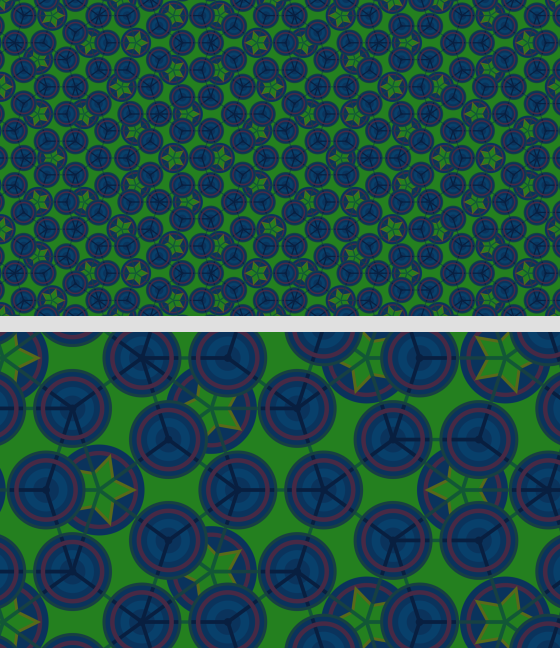
Top, the full canvas; bottom, a detail of the centre.
This pattern is drawn by a Shadertoy shader. Its source:

```glsl
// Penrose rhomb tiling with five-fold symmetry, built from a pentagrid.
// Inner vertices carry blue spoked wheels; the extreme vertices carry
// green five-armed stars inside a blue band.

const float GAMMA = 0.4;    // shared offset of the five line families
const float EDGE = 0.0905;  // rhomb edge, in canvas heights

vec2 axis(int j) {
    float a = radians(72.0) * float(j);
    return vec2(cos(a), sin(a));
}

float cross2(vec2 a, vec2 b) { return a.x * b.y - a.y * b.x; }

float line(float d, float halfWidth, float px) {
    return 1.0 - smoothstep(halfWidth - 0.5 * px, halfWidth + 0.5 * px, abs(d));
}

// Finds the rhomb around p: its lowest corner, two edges, index and local coordinates.
void findRhomb(vec2 p, out vec2 corner, out vec2 er, out vec2 es, out float index, out vec2 local) {
    corner = vec2(0.0); er = axis(0); es = axis(1); index = 4.0; local = vec2(0.5);
    for (int r = 0; r < 4; r++)
    for (int s = r + 1; s < 5; s++) {
        vec2 u = axis(r), v = axis(s);
        float det = cross2(u, v);
        vec2 nearest = round(vec2(dot(p, u), dot(p, v)) / 2.5 + GAMMA);
        for (int n = 0; n < 9; n++) {
            vec2 k = nearest + vec2(n % 3 - 1, n / 3 - 1);
            vec2 h = k - GAMMA;
            vec2 x = (h.x * vec2(v.y, -v.x) + h.y * vec2(-u.y, u.x)) / det;
            vec2 c = k.x * u + k.y * v;
            float sum = k.x + k.y;
            for (int j = 0; j < 5; j++) {
                if (j == r || j == s) continue;
                float m = ceil(dot(x, axis(j)) + GAMMA);
                c += m * axis(j);
                sum += m;
            }
            vec2 t = vec2(cross2(p - c, v), cross2(u, p - c)) / det;
            if (all(greaterThanEqual(t, vec2(0.0))) && all(lessThan(t, vec2(1.0)))) {
                corner = c; er = u; es = v; index = sum; local = t;
                return;
            }
        }
    }
}

// Star with straight arms between the edge directions, and the band around it.
vec3 drawStar(vec3 col, vec2 q, float px) {
    float r = length(q);
    float sector = radians(72.0);
    float a = abs(mod(atan(q.y, q.x), sector) - 0.5 * sector);
    float star = r * dot(vec2(cos(a), sin(a)), vec2(0.441, 0.897)) - 0.195;
    float ray = r * sin(0.5 * sector - a);

    vec3 band = vec3(0.04, 0.20, 0.36);
    band = mix(band, vec3(0.28, 0.16, 0.27), line(r - 0.43, 0.025, px));
    band = mix(band, vec3(0.09, 0.25, 0.26), line(ray, 0.02, px));
    vec3 leaf = mix(vec3(0.14, 0.50, 0.12), vec3(0.35, 0.41, 0.10), line(star, 0.035, px));
    leaf = mix(leaf, vec3(0.07, 0.34, 0.21), line(ray, 0.022, px));

    vec3 inside = mix(leaf, band, smoothstep(-0.5 * px, 0.5 * px, star));
    return mix(inside, col, smoothstep(0.53 - 0.5 * px, 0.53 + 0.5 * px, r));
}

// Blue disc with a purple ring, a small hub and dark spokes along the edges.
vec3 drawWheel(vec3 col, float r, float spoke, float px) {
    vec3 disc = mix(vec3(0.04, 0.20, 0.36), vec3(0.03, 0.25, 0.42), line(r - 0.2, 0.05, px));
    disc = mix(disc, vec3(0.03, 0.12, 0.25), line(spoke, 0.022, px));
    disc = mix(disc, vec3(0.28, 0.16, 0.27), line(r - 0.345, 0.026, px));
    disc = mix(disc, vec3(0.03, 0.12, 0.25), line(r, 0.045, px));
    disc = mix(disc, vec3(0.09, 0.25, 0.26), line(r - 0.45, 0.025, px));
    return mix(disc, col, smoothstep(0.46 - 0.5 * px, 0.46 + 0.5 * px, r));
}

void mainImage(out vec4 fragColor, in vec2 fragCoord) {
    float unit = EDGE * iResolution.y;
    vec2 p = (fragCoord - vec2(0.526, 0.5) * iResolution.xy) / unit;
    float px = 1.4 / unit;

    vec2 corner, er, es, local;
    float index;
    findRhomb(p, corner, er, es, index, local);

    // Distance to the nearest rhomb edge
    vec2 toSide = min(local, 1.0 - local) * abs(cross2(er, es));
    float side = min(toSide.x, toSide.y);

    vec3 col = mix(vec3(0.14, 0.50, 0.12), vec3(0.07, 0.34, 0.21), line(side, 0.02, px));

    // Stars first, then wheels over them
    for (int layer = 0; layer < 2; layer++)
    for (int i = 0; i < 4; i++) {
        vec2 bit = vec2(i % 2, i / 2);
        vec2 q = p - corner - bit.x * er - bit.y * es;
        float level = index + bit.x + bit.y;
        bool isStar = level < 3.5 || level > 5.5;
        if (isStar && layer == 0) col = drawStar(col, level < 4.5 ? q : -q, px);
        if (!isStar && layer == 1) col = drawWheel(col, length(q), side, px);
    }
    fragColor = vec4(col, 1.0);
}
```
